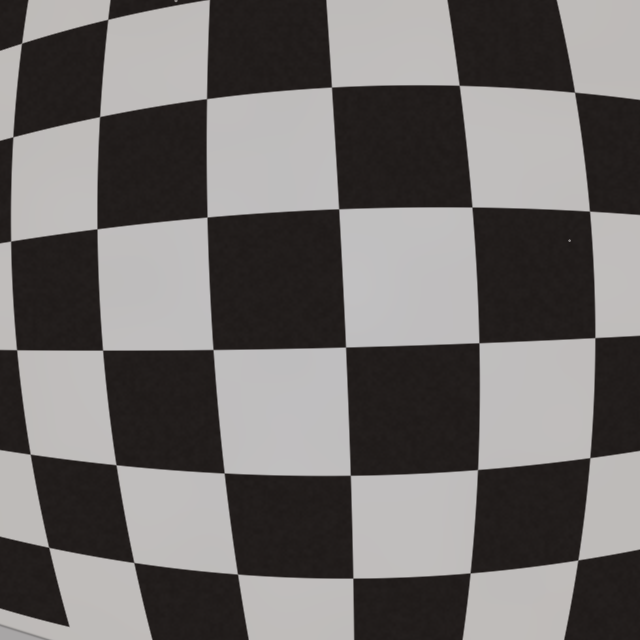
Reproduce this pattern procedurally as a WebGL 2 fragment shader.

```glsl
#version 300 es
precision highp float;

uniform vec2 u_resolution;
out vec4 fragColor;

const int COLUMNS = 6;
const int ROWS = 6;

// Each bowed grid line is a cubic, given by its offset at 0, 1/3, 2/3 and 1.
const vec4 columnLines[COLUMNS] = vec4[COLUMNS](
    vec4(0.1146, 0.0411, 0.0171, 0.0443),
    vec4(0.2383, 0.1736, 0.1522, 0.1728),
    vec4(0.3887, 0.3434, 0.3241, 0.3281),
    vec4(0.5534, 0.5456, 0.5303, 0.5098),
    vec4(0.7227, 0.7491, 0.7389, 0.6992),
    vec4(0.8815, 0.9259, 0.9221, 0.8698));

const vec4 rowLines[ROWS] = vec4[ROWS](
    vec4(0.9206, 1.0013, 1.0286, 1.0156),
    vec4(0.7799, 0.8464, 0.8667, 0.8438),
    vec4(0.6198, 0.6609, 0.6760, 0.6641),
    vec4(0.4531, 0.4531, 0.4607, 0.4753),
    vec4(0.2969, 0.2611, 0.2604, 0.2956),
    vec4(0.1615, 0.1055, 0.0993, 0.1413));

const vec4 printBottom = vec4(0.0495, -0.0195, -0.0352, -0.0091);

float hash(vec2 p) {
    return fract(sin(dot(p, vec2(127.1, 311.7))) * 43758.5453);
}

float valueNoise(vec2 p) {
    vec2 cell = floor(p);
    vec2 f = fract(p);
    f = f * f * (3.0 - 2.0 * f);
    float low = mix(hash(cell), hash(cell + vec2(1.0, 0.0)), f.x);
    float high = mix(hash(cell + vec2(0.0, 1.0)), hash(cell + vec2(1.0)), f.x);
    return mix(low, high, f.y);
}

// Lagrange cubic through four evenly spaced values
float cubicThrough(vec4 values, float t) {
    float s = 3.0 * t;
    float a = s - 1.0, b = s - 2.0, c = s - 3.0;
    vec4 weights = vec4(-a * b * c / 6.0, s * b * c / 2.0, -s * a * c / 2.0, s * a * b / 6.0);
    return dot(values, weights);
}

// Smoothed side of an edge, from -1 to 1
float softSide(float distanceToEdge, float halfWidth) {
    return clamp(distanceToEdge / halfWidth, -1.0, 1.0);
}

// Ink coverage: the sign flips at every line crossed
float checkerInk(vec2 p, float halfWidth) {
    float parity = 1.0;
    for (int i = 0; i < COLUMNS; i++) {
        parity *= softSide(cubicThrough(columnLines[i], p.y) - p.x, halfWidth);
    }
    for (int i = 0; i < ROWS; i++) {
        parity *= softSide(p.y - cubicThrough(rowLines[i], p.x), halfWidth);
    }
    float printed = 0.5 + 0.5 * softSide(p.y - cubicThrough(printBottom, p.x), halfWidth);
    return (0.5 + 0.5 * parity) * printed;
}

float speck(vec2 p, vec2 center, float radius) {
    return 1.0 - smoothstep(0.4 * radius, radius, length(p - center));
}

void main() {
    vec2 p = gl_FragCoord.xy / u_resolution;
    float pixel = 1.0 / min(u_resolution.x, u_resolution.y);
    float halfWidth = max(0.0013, 0.75 * pixel);

    // Paper with a cool middle and gentle shading
    float middle = exp(-5.0 * dot(p - 0.5, p - 0.5));
    vec3 paper = mix(vec3(0.747, 0.733, 0.722), vec3(0.752, 0.748, 0.752), middle);
    paper += 0.012 * (valueNoise(p * 9.0) - 0.5);

    // Ink with fine mottling and dust
    float grain = 0.6 * valueNoise(p * 130.0) + 0.4 * valueNoise(p * 300.0) - 0.5;
    vec3 ink = vec3(0.130, 0.113, 0.108) + 0.025 * grain;
    ink += 0.4 * speck(p, vec2(0.890, 0.624), 0.0028);
    ink += 0.4 * speck(p, vec2(0.275, 0.999), 0.0035);

    vec3 color = mix(paper, ink, checkerInk(p, halfWidth));

    // Table beyond the sheet's lower left edge
    float sheetEdge = p.y - 0.0235 + 0.31 * p.x;
    float table = 0.5 - 0.5 * softSide(sheetEdge, halfWidth);
    color = mix(color, vec3(0.66, 0.65, 0.65), table);
    color *= 1.0 - 0.25 * exp(-pow(sheetEdge / 0.002, 2.0));

    fragColor = vec4(color, 1.0);
}
```
